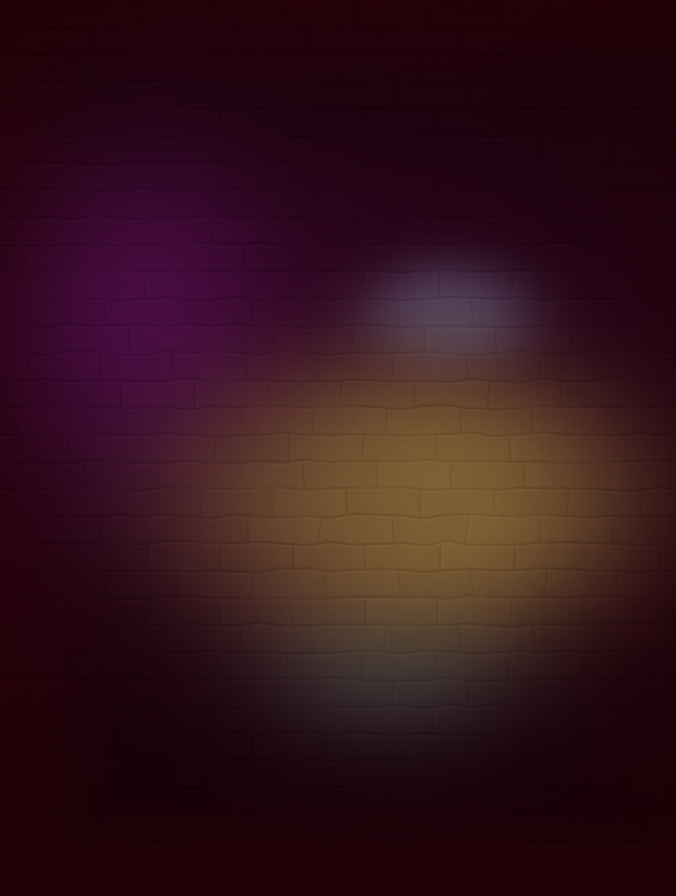
A WebGL 1 fragment shader for this background:

```glsl
precision highp float;

uniform vec2 u_resolution;

const float ROWS = 33.0;
const float BRICK_ASPECT = 2.7;

float hash(vec2 p) {
  return fract(sin(dot(p, vec2(127.1, 311.7))) * 43758.5453);
}

float noise(vec2 p) {
  vec2 i = floor(p);
  vec2 f = fract(p);
  f = f * f * (3.0 - 2.0 * f);
  float low = mix(hash(i), hash(i + vec2(1.0, 0.0)), f.x);
  float high = mix(hash(i + vec2(0.0, 1.0)), hash(i + vec2(1.0, 1.0)), f.x);
  return mix(low, high, f.y);
}

// Soft elliptical light; larger power gives a flatter core
float glow(vec2 p, vec2 center, vec2 radius, float power) {
  vec2 q = (p - center) / radius;
  return exp(-pow(dot(q, q) + 0.0001, power));
}

float line(float dist, float width) {
  return 1.0 - smoothstep(0.0, width, abs(dist));
}

// Brick relief: x is mortar shadow, y is the lit lip, z is brick tone
vec3 brickWall(vec2 p, float rows, float aspect, float pixel) {
  vec2 wobble = vec2(noise(p * 45.0), noise(p * 38.0 + 17.0)) - 0.5;
  vec2 q = vec2(p.x, 1.0 - p.y) * rows + wobble * 0.16;
  float row = floor(q.y + 0.5);
  float edge = q.y - row;
  float course = floor(q.y);
  float shift = 0.5 * mod(course, 2.0) + 0.35 * hash(vec2(course, 4.0));
  float along = q.x / aspect + shift;
  float joint = (along - floor(along + 0.5)) * aspect;
  float width = max(0.085, 1.3 * pixel * rows);
  float wear = 0.4 + 0.6 * noise(p * vec2(24.0, 40.0));
  float shadow = max(line(edge, width), 0.65 * line(joint, width));
  float lip = max(line(edge - width, width), 0.5 * line(joint - width, width));
  float tone = hash(vec2(floor(along), course)) - 0.5;
  return vec3(shadow * wear, lip * wear, tone);
}

// Near-black field warming to deep red at the borders
vec3 backdrop(vec2 uv) {
  vec2 side = abs(uv * 2.0 - 1.0);
  float border = max(smoothstep(0.55, 1.0, side.x) * (1.0 - 0.6 * uv.x),
                     smoothstep(0.72, 1.0, side.y));
  return mix(vec3(0.085, 0.004, 0.022), vec3(0.135, 0.0, 0.022), border);
}

// Coloured lights, layered from back to front
vec3 addLights(vec3 color, vec2 p) {
  vec3 plum = vec3(0.20, 0.02, 0.14);
  vec3 purple = vec3(0.29, 0.05, 0.27);
  vec3 slateBlue = vec3(0.33, 0.28, 0.39);
  vec3 slateTeal = vec3(0.22, 0.22, 0.23);
  vec3 amber = vec3(0.44, 0.31, 0.19);
  vec3 gold = vec3(0.52, 0.40, 0.21);
  color = mix(color, plum, 0.85 * glow(p, vec2(0.39, 0.56), vec2(0.39, 0.31), 1.1));
  color = mix(color, purple, 0.9 * glow(p, vec2(0.163, 0.645), vec2(0.145, 0.185), 1.1));
  color = mix(color, slateBlue, 0.85 * glow(p, vec2(0.50, 0.646), vec2(0.094, 0.063), 1.3));
  color = mix(color, slateTeal, 0.8 * glow(p, vec2(0.436, 0.27), vec2(0.145, 0.10), 1.1));
  vec3 warm = mix(amber, gold, smoothstep(0.24, 0.56, p.x));
  return mix(color, warm, 0.96 * glow(p, vec2(0.449, 0.44), vec2(0.255, 0.163), 1.5));
}

void main() {
  vec2 uv = gl_FragCoord.xy / u_resolution;
  vec2 p = gl_FragCoord.xy / u_resolution.y;
  vec3 color = addLights(backdrop(uv), p);

  // Faint masonry texture
  vec3 wall = brickWall(p, ROWS, BRICK_ASPECT, 1.0 / u_resolution.y);
  float grain = noise(p * 160.0) - 0.5;
  color *= 1.0 - 0.13 * wall.x + 0.05 * wall.y + 0.03 * wall.z + 0.02 * grain;
  color += 0.006 * (wall.y - wall.x);

  gl_FragColor = vec4(clamp(color, 0.0, 1.0), 1.0);
}
```
